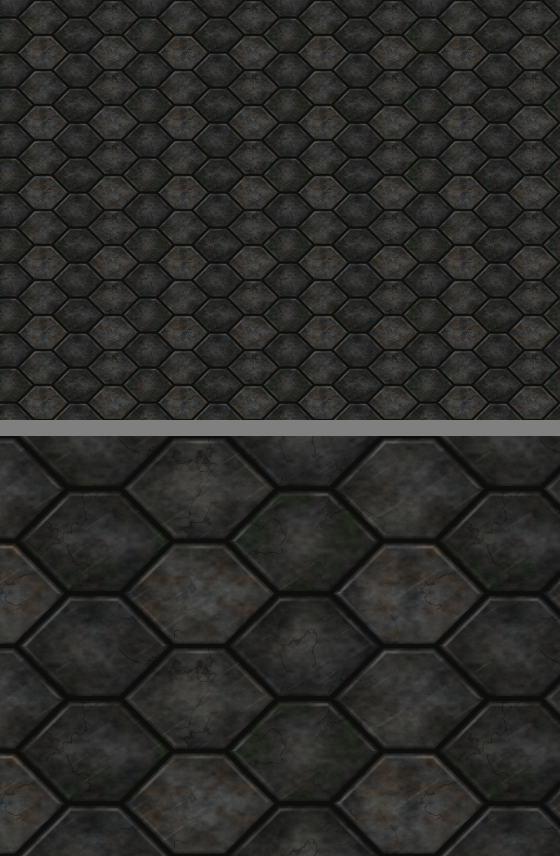
Top: the whole. Bottom: its middle third, enlarged.
Reproduce this pattern procedurally as a Shadertoy shader.

```glsl
// Dark, worn stone tiles: flat-topped hexagons with 45 degree sides, in two staggered
// lattices with black grooves and a thin lit bevel. Wear is noise local to each tile,
// seeded by a wrapped tile index, so a block of eight tiles repeats 4 x 6 times.

#define PAIRS vec2(8.0, 6.0)         // lattice periods across, double rows down
#define ORIGIN vec2(0.615, 0.25)     // centre of the first tile
#define HALF_WIDTH 0.375             // tile centre to side corner
#define GROOVE 0.011                 // half width of the black joint
#define BEVEL 0.029                  // depth of the lit rim inside a tile
#define STONE vec3(0.186, 0.187, 0.183)
#define JOINT vec3(0.052, 0.052, 0.049)
#define RUST vec3(0.270, 0.200, 0.140)
#define MOSS vec3(0.105, 0.145, 0.090)
#define LIGHT_DIR vec2(-0.6, 0.8)

const vec2 SLANT = vec2(0.70711);  // normal of the sloping sides

float hash(vec2 p) {
    vec3 q = fract(vec3(p.xyx) * 0.1031);
    q += dot(q, q.yzx + 33.33);
    return fract((q.x + q.y) * q.z);
}

float noise(vec2 p) {
    vec2 i = floor(p), f = fract(p);
    f = f * f * (3.0 - 2.0 * f);
    return mix(mix(hash(i), hash(i + vec2(1, 0)), f.x),
               mix(hash(i + vec2(0, 1)), hash(i + vec2(1, 1)), f.x), f.y);
}

float fbm(vec2 p) {
    float sum = 0.0, amp = 0.5;
    for (int i = 0; i < 5; i++) {
        sum += amp * noise(p);
        p = mat2(1.6, 1.2, -1.2, 1.6) * p + 7.3;
        amp *= 0.5;
    }
    return sum / 0.96875;
}

// Signed distances to the flat side (x) and the sloping side (y)
vec2 hexSides(vec2 p) {
    p = abs(p);
    return vec2(p.y - 0.25, dot(p, SLANT) - SLANT.x * HALF_WIDTH);
}

// Offset from the nearest centre of one lattice; cell receives its index
vec2 latticeOffset(vec2 p, out vec2 cell) {
    cell = floor(p * vec2(1, 2) + 0.5);
    return p - cell * vec2(1, 0.5);
}

void mainImage(out vec4 fragColor, in vec2 fragCoord) {
    vec2 p = fragCoord / iResolution.xy * PAIRS;
    float px = PAIRS.x / iResolution.x;

    // Owning tile of the two staggered lattices
    vec2 cellA, cellB;
    vec2 local = latticeOffset(p - ORIGIN, cellA);
    vec2 other = latticeOffset(p - ORIGIN + vec2(0.5, 0.25), cellB);
    vec2 sides = hexSides(local), otherSides = hexSides(other);
    float staggered = 0.0;
    if (max(otherSides.x, otherSides.y) < max(sides.x, sides.y)) {
        local = other;
        sides = otherSides;
        cellA = cellB;
        staggered = 1.0;
    }
    float d = max(sides.x, sides.y);
    vec2 id = mod(cellA, 2.0);
    vec2 seed = vec2(id.x * 2.0 + staggered, id.y) * vec2(19.0, 31.0) + 40.0;
    vec2 q = local + seed;

    // Tile kinds: pale rusty, plain, dark, mossy
    float pale = (1.0 - staggered) * (1.0 - id.y);
    float mossy = staggered * id.y;
    float tone = mix(mix(1.15, 1.02, id.y), mix(0.90, 0.91, id.y), staggered);
    tone += 0.08 * (hash(seed) - 0.5);

    // Mottled stone with fine grain, worn paler in the middle
    float blotch = fbm(q * 7.0);
    float grain = fbm(q * vec2(30.0, 42.0) + 5.0);
    vec3 col = STONE * tone * (0.24 + 0.86 * blotch + 0.68 * grain);
    col *= mix(vec3(0.97, 1.0, 1.03), vec3(1.04, 1.0, 0.95), noise(q * 6.0 + 3.0));
    col *= 1.10 - 0.30 * smoothstep(-0.20, -0.03, d);

    // Rust stains and moss near the rim
    float rust = smoothstep(0.52, 0.70, fbm(q * vec2(9.0, 15.0) + 11.0));
    col = mix(col, RUST * (0.5 + 0.7 * grain), rust * (0.14 + 0.28 * pale));
    float moss = smoothstep(0.46, 0.68, fbm(q * 9.0 + 23.0));
    col = mix(col, MOSS * (0.6 + 0.7 * grain), moss * (0.10 + 0.42 * mossy)
              * smoothstep(-0.26, -0.06, d));

    // Soft hairline cracks and a few pale scratches
    float crack = abs(fbm(q * 6.0 + 51.0) - 0.5);
    float crackMask = smoothstep(0.45, 0.70, noise(q * 5.0 + 70.0));
    col *= 1.0 - 0.28 * crackMask * (1.0 - smoothstep(0.003, 0.014 + px, crack));
    float scratch = noise(vec2(dot(q, vec2(0.55, -0.83)) * 60.0,
                               dot(q, vec2(0.83, 0.55)) * 6.0));
    col += 0.04 * smoothstep(0.80, 0.96, scratch);

    // Directional bevel: thin broken highlight, brightest toward the light
    vec2 normal = sides.x > sides.y ? vec2(0, sign(local.y)) : sign(local) * SLANT;
    float lit = dot(normal, LIGHT_DIR);
    float rim = 1.0 - smoothstep(0.002, 0.007 + px, abs(d + BEVEL));
    float broken = smoothstep(0.15, 0.85, noise(q * 9.0 + 90.0));
    col += rim * (0.055 + 0.06 * lit) * (0.35 + 1.1 * broken);
    col *= 1.0 - 0.30 * smoothstep(-BEVEL, -GROOVE, d);

    // Black joint
    col = mix(col, JOINT, smoothstep(-GROOVE - 0.7 * px, -GROOVE + 0.5 * px, d));
    fragColor = vec4(clamp(col, 0.0, 1.0), 1.0);
}
```
